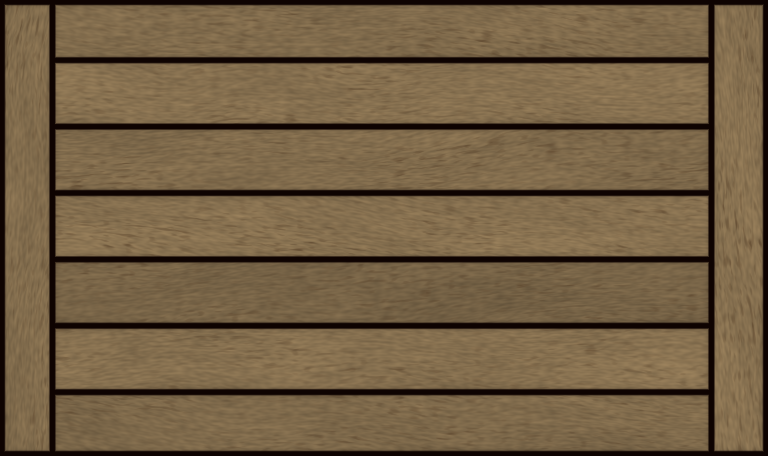
A WebGL 2 fragment shader for this texture:

```glsl
#version 300 es
precision highp float;

#define ASPECT 1.684
#define ROWS 7.0
#define PITCH 0.1456
#define ROW_SHIFT 0.0056
#define LEFT_JOINT 0.115
#define RIGHT_JOINT 1.560
#define GAP_HALF 0.0065
#define BORDER 0.0110
#define SOFTNESS 0.0024
#define FLECK_DEPTH 0.20
#define FINE_DEPTH 0.13
#define BROAD_DEPTH 0.09

uniform vec2 u_resolution;
out vec4 fragColor;

const vec3 WOOD = vec3(0.517, 0.432, 0.307);
const vec3 PORE = vec3(0.330, 0.240, 0.150);
const vec3 GAP_COLOR = vec3(0.055, 0.010, 0.002);

// Tone of each slat from the bottom up, then the left and right stiles
const float TONE[9] = float[9](0.96, 1.03, 0.90, 1.025, 0.985, 1.03, 0.975, 1.0, 1.04);

vec2 gradientAt(vec2 cell) {
    vec3 h = fract(cell.xyx * vec3(0.1031, 0.1030, 0.0973));
    h += dot(h, h.yzx + 33.33);
    float angle = 6.2832 * fract((h.x + h.y) * h.z);
    return vec2(cos(angle), sin(angle));
}

float gradientNoise(vec2 p) {
    vec2 i = floor(p), f = p - i;
    vec2 w = f * f * f * (f * (f * 6.0 - 15.0) + 10.0);
    vec2 e = vec2(1.0, 0.0);
    float a = dot(gradientAt(i), f);
    float b = dot(gradientAt(i + e.xy), f - e.xy);
    float c = dot(gradientAt(i + e.yx), f - e.yx);
    float d = dot(gradientAt(i + e.xx), f - e.xx);
    return mix(mix(a, b, w.x), mix(c, d, w.x), w.y);
}

// q runs along the board in x and across it in y
vec3 wood(vec2 q, float id) {
    vec2 seed = vec2(17.3, 41.7) * (id + 1.0);

    // Bent grain direction, different on each board
    float slope = 0.10 * sin(id * 2.4 + 0.7);
    q.y += slope * q.x + 0.035 * gradientNoise(q * vec2(2.5, 5.0) + seed);

    float broad = gradientNoise(q * vec2(2.0, 9.0) + seed)
                + 0.6 * gradientNoise(q * vec2(6.0, 34.0) + seed);
    float fine = gradientNoise(q * vec2(48.0, 190.0) + seed)
               + 0.6 * gradientNoise(q * vec2(14.0, 120.0) - seed);

    // Short dark pores gathered in patches
    float patches = smoothstep(-0.35, 0.4, gradientNoise(q * vec2(3.0, 12.0) - seed));
    float pores = smoothstep(0.12, 0.5, gradientNoise(q * vec2(24.0, 125.0) + seed.yx))
                + 0.7 * smoothstep(0.15, 0.5, gradientNoise(q * vec2(40.0, 160.0) - seed.yx));

    vec3 color = WOOD * TONE[int(id)] * (1.0 + BROAD_DEPTH * broad + FINE_DEPTH * fine);
    return mix(color, PORE, clamp(FLECK_DEPTH * pores * (0.5 + 1.3 * patches), 0.0, 0.8));
}

void main() {
    vec2 p = gl_FragCoord.xy / u_resolution * vec2(ASPECT, 1.0);
    bool slat = p.x > LEFT_JOINT && p.x < RIGHT_JOINT;

    // Board number and its own grain axes
    float row = (p.y + ROW_SHIFT) / PITCH;
    float id = slat ? clamp(floor(row), 0.0, ROWS - 1.0)
                    : ROWS + step(RIGHT_JOINT, p.x);
    vec3 color = wood(slat ? p : p.yx, id);

    // Distance to the nearest joint or outer border
    vec2 rim = min(p, vec2(ASPECT, 1.0) - p);
    float joint = min(abs(p.x - LEFT_JOINT), abs(p.x - RIGHT_JOINT));
    if (slat) joint = min(joint, abs(row - round(row)) * PITCH);
    float d = min(joint - GAP_HALF, min(rim.x, rim.y) - BORDER);

    // Soft shade beside the joints, then the dark joints themselves
    color *= 1.0 - 0.14 * exp(-max(d, 0.0) / 0.004);
    float soft = max(SOFTNESS, 0.7 / u_resolution.y);
    color = mix(GAP_COLOR, color, smoothstep(-soft, soft, d));
    fragColor = vec4(color, 1.0);
}
```
